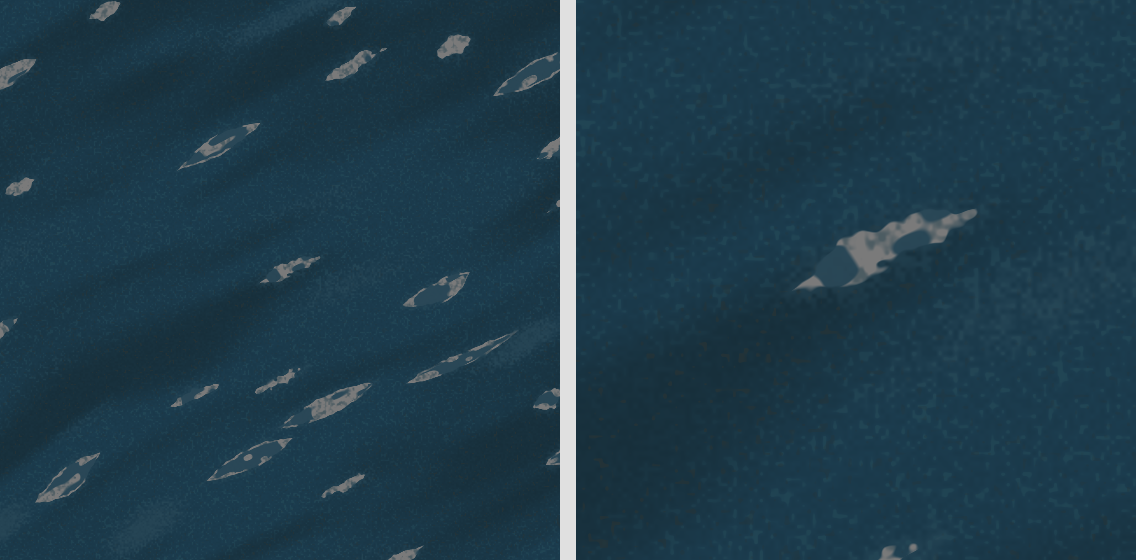
Left: the whole. Right: its middle third, enlarged.
A three.js fragment shader for this texture:

```glsl
// Dark blue-green water with slanted swells, broken foam streaks and fine grain.
varying vec2 vUv;

// Sine-free hash, 0 to 1.
float hash(vec2 p) {
  vec3 q = fract(vec3(p.xyx) * 0.1031);
  q += dot(q, q.yzx + 33.33);
  return fract((q.x + q.y) * q.z);
}

// Smooth value noise, 0 to 1.
float noise(vec2 p) {
  vec2 i = floor(p);
  vec2 f = fract(p);
  f = f * f * (3.0 - 2.0 * f);
  return mix(mix(hash(i), hash(i + vec2(1.0, 0.0)), f.x),
             mix(hash(i + vec2(0.0, 1.0)), hash(i + 1.0), f.x), f.y);
}

// Falls from 1 to 0 as x passes from lo to hi.
float below(float lo, float hi, float x) {
  return 1.0 - smoothstep(lo, hi, x);
}

// Scattered lens-shaped patches: x = foam, y = clear water inside, z = soft halo.
vec3 foamPatches(vec2 p) {
  vec2 cell = vec2(0.27, 0.13);
  vec2 home = floor(p / cell);
  float ragged = 0.6 * noise(p * vec2(60.0, 95.0)) + 0.4 * noise(p * vec2(130.0, 190.0)) - 0.5;
  float gaps = noise(p * vec2(42.0, 75.0) + 17.0);
  vec3 result = vec3(0.0);

  for (int j = -1; j <= 1; j++) {
    for (int i = -1; i <= 1; i++) {
      vec2 id = home + vec2(float(i), float(j));
      if (hash(id + 53.0) < 0.3) continue;

      float size = hash(id + 7.0);
      float hollow = step(0.7, size);
      vec2 centre = (id + 0.2 + 0.6 * vec2(hash(id + 11.0), hash(id + 31.0))) * cell;
      vec2 q = p - centre;
      q.y += q.x * q.x * 2.5 * (hash(id + 91.0) - 0.5);

      // Lens that is blunter at one end
      float halfLength = mix(0.03, 0.13, size * size * size);
      float halfWidth = mix(0.006, 0.015, hash(id + 71.0)) + 0.004 * hollow;
      float t = clamp(q.x / halfLength, -1.6, 1.6);
      float lean = 1.0 + 0.8 * (hash(id + 23.0) - 0.5) * t;
      float d = abs(q.y) - halfWidth * (1.0 - t * t) * lean;
      float halo = below(-0.01, 0.022, d + 0.012 * ragged) * below(0.9, 1.6, abs(t));
      d += ragged * mix(0.016, 0.006, hollow);

      // Solid flecks, or a thin broken rim around clear water
      float inside = below(-0.001, 0.001, d);
      float solid = inside * smoothstep(0.27, 0.37, gaps);
      float rim = below(0.0008, 0.0024, abs(d)) * smoothstep(0.3, 0.45, gaps);
      float clump = inside * smoothstep(0.62, 0.72, gaps + 0.12 * abs(t));
      result = max(result, vec3(mix(solid, max(rim, clump), hollow), inside, halo));
    }
  }
  return result;
}

void main() {
  // Axes along and across the swells, gently bent
  vec2 p = vec2(dot(vUv, vec2(0.88, 0.47)), dot(vUv, vec2(-0.47, 0.88)));
  vec2 bent = p;
  bent.y += 0.07 * (noise(p * vec2(3.2, 3.8) + 5.0) - 0.5);

  // Broad swells with finer ripples
  float swell = 0.62 * noise(bent * vec2(2.2, 11.0) + 3.0)
              + 0.38 * noise(bent * vec2(4.5, 24.0) + 40.0);
  float crest = smoothstep(0.22, 0.76, swell);
  vec3 color = mix(vec3(0.092, 0.188, 0.236), vec3(0.106, 0.232, 0.302), crest);

  // Fine grain: teal on the crests, grey in the troughs
  float grain = noise(vUv * 320.0);
  float speck = noise(vUv * 290.0 + 70.0);
  color *= 0.96 + 0.08 * grain;
  color = mix(color, vec3(0.14, 0.29, 0.34), 0.6 * crest * smoothstep(0.7, 0.9, grain));
  color = mix(color, vec3(0.15, 0.20, 0.21), 0.8 * (1.0 - 0.7 * crest) * smoothstep(0.8, 0.92, speck));

  // Pale haze, dithered along some crests and around the foam
  vec3 foam = foamPatches(bent);
  float haze = noise(bent * vec2(4.0, 13.0) + 90.0) * (0.55 + 0.45 * crest);
  haze = smoothstep(0.6, 0.92, haze + 0.22 * (grain - 0.5));
  float halo = foam.z * smoothstep(0.25, 0.75, grain * 0.6 + foam.z * 0.5);
  color = mix(color, vec3(0.155, 0.275, 0.335), max(0.8 * haze, 0.65 * halo));
  color = mix(color, vec3(0.17, 0.285, 0.345), 0.8 * foam.y);

  // Mottled grey foam
  float mottle = smoothstep(0.15, 0.6, 0.6 * noise(p * 150.0) + 0.4 * grain);
  vec3 foamColor = mix(vec3(0.30, 0.36, 0.385), vec3(0.48, 0.48, 0.48), mottle);
  color = mix(color, foamColor, foam.x);

  gl_FragColor = vec4(color, 1.0);
}
```
